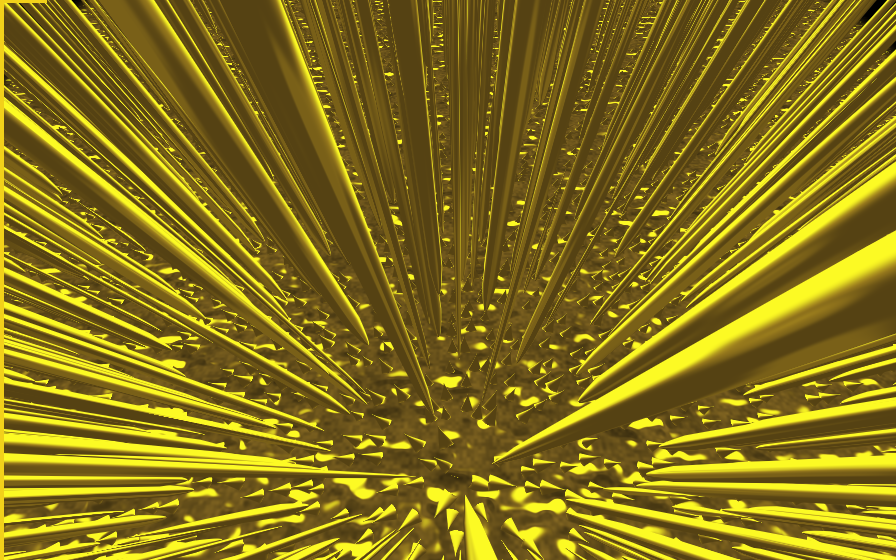
Reproduce this background procedurally as a WebGL 1 fragment shader.

```glsl
precision highp float;
// A field of golden spikes seen from above, fanning out from the point below the eye.
// Short cones and glinting bumps cover the ground in a perspective grid; long spikes are
// polar wedges painted from far to near, all lit from the far side by one shading rule.
uniform vec2 u_resolution;

const float PI = 3.14159265;
const float TAU = 6.2831853;
const vec2 NADIR = vec2(0.023, -0.354);   // vanishing point, in canvas heights
const vec3 SHADOW = vec3(0.335, 0.26, 0.075);
const vec3 OCHRE = vec3(0.61, 0.49, 0.115);
const vec3 YELLOW = vec3(0.99, 0.98, 0.14);
const vec3 GROUND = vec3(0.39, 0.305, 0.1);

float hash(vec2 p) {
  vec3 q = fract(p.xyx * vec3(0.1031, 0.1030, 0.0973));
  q += dot(q, q.yzx + 33.33);
  return fract((q.x + q.y) * q.z);
}

float noise(vec2 p) {
  vec2 i = floor(p), f = fract(p);
  f = f * f * (3.0 - 2.0 * f);
  return mix(mix(hash(i), hash(i + vec2(1.0, 0.0)), f.x),
             mix(hash(i + vec2(0.0, 1.0)), hash(i + vec2(1.0)), f.x), f.y);
}

vec3 goldRamp(float s) {
  vec3 c = mix(SHADOW, OCHRE, smoothstep(0.0, 0.55, s));
  return mix(c, YELLOW, smoothstep(0.4, 0.95, s));
}

// Light on a round shaft: t runs -1..1 across it, dir points outward along it.
float shaftLight(float t, vec2 dir) {
  float facing = sqrt(max(1.0 - t * t, 0.0));
  float lit = t * dir.x - 0.42 * facing * dir.y;
  float rim = 0.6 * smoothstep(0.78, 1.0, t * sign(dir.x));
  return max(smoothstep(-0.25, 0.6, lit), rim);
}

// Paints one long spike; pol = (angle, radius), root = radius of its foot.
vec3 paintSpike(vec3 col, vec2 pol, float angle, float halfAngle,
                float root, float len, float px) {
  float da = mod(pol.x - angle + PI, TAU) - PI;
  float along = pol.y - root;
  float w = halfAngle * sqrt(clamp(along / 0.05, 0.0, 1.0)) * max(1.0 - along / len, 0.0);
  float cover = clamp((w - abs(da)) * pol.y / px + 0.5, 0.0, 1.0) * step(0.0001, w);
  float t = clamp(da / max(w, 0.0001), -1.0, 1.0);
  float s = shaftLight(t, vec2(cos(angle), sin(angle)));
  float sheen = noise(vec2(t * 2.5 + angle * 40.0, pol.y * 3.0));
  s += 0.28 * smoothstep(0.4, 0.75, sheen);
  return mix(col, goldRamp(s), cover);
}

// Mottled floor with lit bumps and a grid of short cones leaning away from the nadir.
vec3 paintGround(vec2 q, float px) {
  float scale = 32.0 / (1.35 - q.y);
  vec2 g = q * scale, dir = normalize(q + 0.0001), side = vec2(-dir.y, dir.x);
  float grain = noise(g * 1.3) * 0.5 + noise(g * 6.0) * 0.5;
  vec3 col = GROUND * (0.75 + 0.6 * grain);
  vec2 bump = g * vec2(1.4, 1.9) + 0.6 * noise(g * 2.0);
  float slope = noise(bump) - noise(bump + vec2(0.2, 0.7));
  float glint = smoothstep(0.0, 0.62, slope + 0.12 * smoothstep(0.1, -0.3, q.y));
  col = mix(col, goldRamp(glint * 1.2), smoothstep(0.0, 0.6, glint));
  col *= 1.0 - 0.25 * smoothstep(0.1, 0.5, -slope);
  for (int j = 1; j >= -1; j--) {
    for (int i = -1; i <= 1; i++) {
      vec2 id = floor(g) + vec2(float(i), float(j));
      vec2 foot = id + 0.15 + 0.7 * vec2(hash(id + 3.1), hash(id + 17.7));
      float size = hash(id + 41.3);
      float len = mix(0.5, 1.1, size), width = mix(0.2, 0.36, size);
      float s = dot(g - foot, dir), x = dot(g - foot, side);
      float taper = max(1.0 - s / len, 0.0);
      float w = width * pow(taper, 1.5) * sqrt(clamp(1.0 + s / 0.12, 0.0, 1.0));
      float cover = clamp((w - abs(x)) / (px * scale) + 0.5, 0.0, 1.0) * step(0.001, w);
      float t = clamp(x / max(w, 0.001), -1.0, 1.0);
      float light = shaftLight(t, dir) + 0.4 * smoothstep(0.1, -0.1, s) * abs(t);
      col = mix(col, goldRamp(light), cover * step(0.25, size));
    }
  }
  return col * smoothstep(1.1, 1.06, length(q));
}

// Rings of spikes, outermost first, each split into angular cells.
vec3 paintForest(vec3 col, vec2 pol, float px) {
  for (int k = 0; k < 17; k++) {
    float ring = float(k), near = ring / 16.0;
    float cells = floor(mix(150.0, 42.0, near));
    float id = floor(pol.x / TAU * cells);
    vec2 key = vec2(id, ring * 7.0 + 2.0);
    float angle = (id + 0.35 + 0.3 * hash(key)) * TAU / cells;
    float halfAngle = mix(0.1, 0.32, hash(key + 51.0)) * TAU / cells;
    float root = mix(0.88, 0.24, near) + 0.12 * (hash(key + 83.0) - 0.5);
    root *= mix(1.0, 0.6, smoothstep(0.0, -0.7, sin(angle)));
    float len = mix(0.15, 1.8, hash(key + 29.0));
    if (hash(key + 113.0) < mix(0.62, 0.28, near))
      col = paintSpike(col, pol, angle, halfAngle, root, len, px);
  }
  return col;
}

// The few tall spikes closest to the eye.
vec3 paintForeground(vec3 col, vec2 pol, float px) {
  col = paintSpike(col, pol, 1.69, 0.032, 0.33, 4.0, px);
  col = paintSpike(col, pol, 1.425, 0.036, 0.30, 4.0, px);
  col = paintSpike(col, pol, 2.178, 0.045, 0.29, 4.0, px);
  col = paintSpike(col, pol, 2.476, 0.032, 0.30, 4.0, px);
  col = paintSpike(col, pol, 0.575, 0.062, 0.25, 6.0, px);
  col = paintSpike(col, pol, 0.02, 0.038, 0.33, 4.0, px);
  col = paintSpike(col, pol, 1.297, 0.026, 0.14, 3.0, px);
  col = paintSpike(col, pol, 1.985, 0.064, 0.12, 5.0, px);
  col = paintSpike(col, pol, 3.111, 0.030, 0.08, 4.0, px);
  col = paintSpike(col, pol, 0.42, 0.108, 0.06, 9.0, px);
  return paintSpike(col, pol, -1.33, 0.19, 0.03, 4.0, px);
}

void main() {
  vec2 uv = gl_FragCoord.xy / u_resolution;
  float px = 1.0 / u_resolution.y;
  vec2 q = (gl_FragCoord.xy - 0.5 * u_resolution) * px - NADIR;
  vec2 pol = vec2(mod(atan(q.y, q.x), TAU), length(q));
  vec3 col = paintGround(q, px);
  col = paintForest(col, pol, px);
  col = paintForeground(col, pol, px);
  // Thin bright trim on the left edge and the upper left corner.
  float trim = max(step(uv.x, 0.004), step(0.994, uv.y) * step(uv.x, 0.052));
  gl_FragColor = vec4(mix(col, vec3(0.95, 0.82, 0.1), trim), 1.0);
}
```
